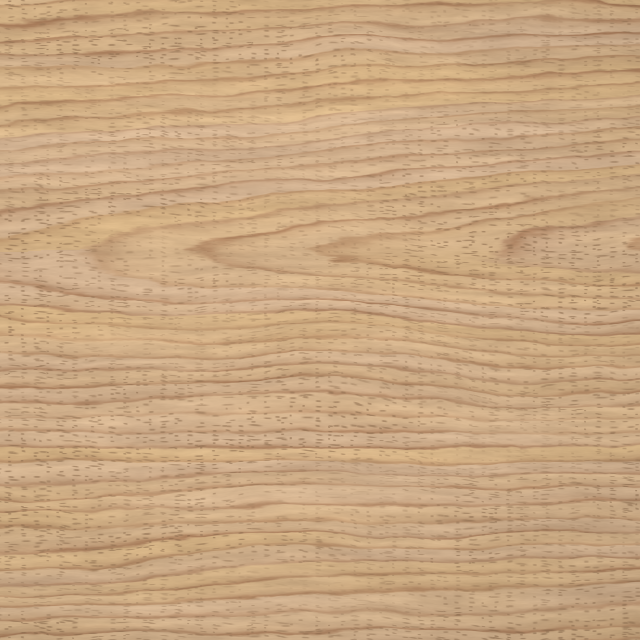
A Shadertoy shader for this texture:

```glsl
// Pale wood veneer: horizontal grain, a pointed cathedral figure and short dark pores.

const vec3 YELLOW_WOOD = vec3(0.825, 0.692, 0.515);
const vec3 PINK_WOOD   = vec3(0.815, 0.692, 0.565);
const vec3 LATE_WOOD   = vec3(0.640, 0.465, 0.335);
const vec3 PORE_COLOR  = vec3(0.530, 0.405, 0.290);
const float RING_SPACING = 0.0242;

float hash(vec2 p) {
    vec3 q = fract(vec3(p.xyx) * 0.1031);
    q += dot(q, q.yzx + 33.33);
    return fract((q.x + q.y) * q.z);
}

float noise(vec2 p) {
    vec2 i = floor(p), f = fract(p);
    f = f * f * f * (f * (f * 6.0 - 15.0) + 10.0);
    float low = mix(hash(i), hash(i + vec2(1, 0)), f.x);
    float high = mix(hash(i + vec2(0, 1)), hash(i + vec2(1, 1)), f.x);
    return mix(low, high, f.y);
}

// Layered noise centred on zero, roughly -0.5 to 0.5
float fbm(vec2 p) {
    float sum = 0.0, amp = 0.55;
    for (int i = 0; i < 4; i++) {
        sum += amp * (noise(p) - 0.5);
        p = p * vec2(1.9, 2.1) + vec2(17.3, 31.7);
        amp *= 0.55;
    }
    return sum;
}

float bump(vec2 p, vec2 center, vec2 size) {
    vec2 q = (p - center) / size;
    return exp(-dot(q, q));
}

// Gentle bending of the fibres
vec2 bend(vec2 p) {
    float lift = 0.030 * fbm(vec2(2.5, 6.0) * p + 4.0);
    lift += 0.008 * fbm(vec2(9.0, 22.0) * p + 51.0);
    lift += 0.026 * bump(p, vec2(0.56, 0.46), vec2(0.17, 0.08));
    lift += 0.014 * bump(p, vec2(0.55, 0.92), vec2(0.08, 0.05));
    return vec2(p.x, p.y - lift);
}

// Growth ring number: nested hyperbolas that open to the right
float ringNumber(vec2 p) {
    float dy = p.y - 0.605 - 0.03 * (p.x - 0.5);
    float radius = sqrt(dy * dy + 0.0016);
    radius -= 0.11 * p.x * exp(-dy * dy / 0.04);
    radius += 0.005 * fbm(vec2(28.0, 130.0) * p);
    float uneven = 1.3 * fbm(vec2(1.3, 10.0) * p + 23.0);
    return (radius + 0.0117) / RING_SPACING + uneven + 0.93;
}

// Ring tint, different above and below the axis
float ringTint(float id, float side) {
    return hash(vec2(id + 60.0, 7.0 + 30.0 * step(0.0, side) * step(3.0, id)));
}

// One layer of short tapered dashes, one per grid cell
float pores(vec2 p, vec2 grid, float chance, float seed, float pixel) {
    vec2 id = floor(p * grid);
    vec2 jitter = vec2(hash(id + seed), hash(id + seed + 41.0));
    vec2 d = (fract(p * grid) - mix(vec2(0.4), vec2(0.6), jitter)) / grid;
    d.y += d.x * mix(-0.03, 0.11, jitter.y);
    float halfLength = mix(0.12, 0.38, jitter.x) / grid.x;
    float taper = 1.0 - smoothstep(0.2, 1.0, abs(d.x) / halfLength);
    float core = 1.0 - smoothstep(0.0003, 0.0011 + 0.5 * pixel, abs(d.y));
    return taper * core * step(hash(id + seed + 83.0), chance);
}

void mainImage(out vec4 fragColor, in vec2 fragCoord) {
    vec2 uv = fragCoord / iResolution.xy;
    float pixel = 1.0 / iResolution.y;
    vec2 p = bend(uv);

    // Ring bands: slow rise to the dark late wood, then a crisp edge
    float ring = ringNumber(p);
    float id = floor(ring), phase = fract(ring);
    float edge = smoothstep(0.84, 1.0, phase);
    float side = p.y - 0.605;
    float tint = mix(ringTint(id, side), ringTint(id + 1.0, side), edge);
    tint = clamp(tint + 0.9 * fbm(vec2(3.0, 14.0) * p + 9.0), 0.0, 1.0);
    vec3 color = mix(YELLOW_WOOD, PINK_WOOD, tint);

    float late = 0.28 * smoothstep(0.25, 0.8, phase) + 0.72 * smoothstep(0.64, 0.9, phase);
    float strength = mix(0.45, 0.85, hash(vec2(id + 90.0, 3.0 + step(0.0, side))));
    strength *= clamp(0.95 + 1.3 * fbm(vec2(5.0, 30.0) * p + 70.0), 0.3, 1.2);
    color = mix(color, LATE_WOOD, late * (1.0 - edge) * strength);

    // Fibre streaks, from broad to hair fine
    float streak = 0.10 * fbm(vec2(2.0, 38.0) * p + 13.0);
    streak += 0.13 * fbm(vec2(13.0, 120.0) * p + 37.0);
    streak += 0.06 * fbm(vec2(50.0, 210.0) * p + 61.0);
    color *= 1.0 + streak * vec3(0.90, 1.0, 1.08);

    // Pores gather in loose patches
    float patches = clamp(0.6 + 1.5 * fbm(vec2(4.0, 13.0) * p + 29.0), 0.2, 1.0);
    float pore = 0.0;
    for (int i = 0; i < 3; i++) {
        float k = float(i);
        vec2 grid = vec2(24.0 + 13.0 * k, 105.0 + 31.0 * k);
        pore = max(pore, pores(p + 0.137 * k, grid, 0.42, 19.0 * k, pixel));
    }
    color = mix(color, PORE_COLOR, 0.55 * pore * patches);

    // Soft light from the upper left
    vec2 fromLight = uv - vec2(0.38, 0.62);
    color *= 1.03 - 0.13 * dot(fromLight, fromLight);
    fragColor = vec4(color, 1.0);
}
```
